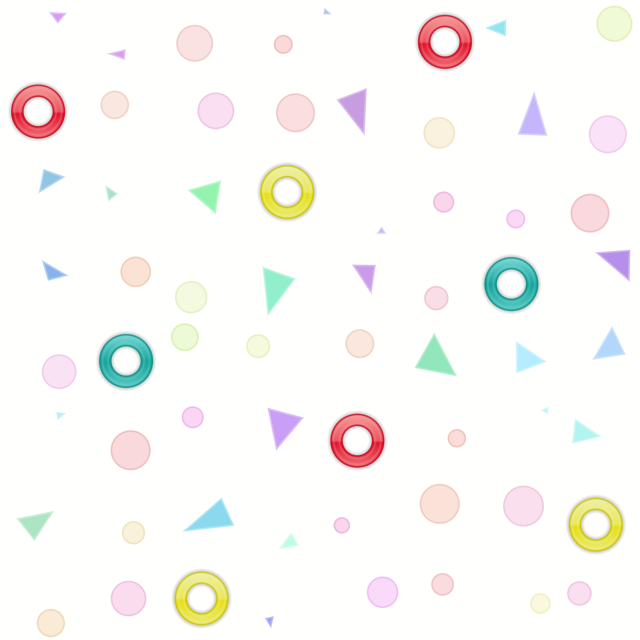
A WebGL 1 fragment shader for this pattern:

```glsl
precision highp float;
uniform vec2 u_resolution;

const float GRID = 8.0;   // cells per canvas height; each cell holds one shape
const float TAU = 6.28319;
const float RING_OUTER = 0.338;
const float RING_INNER = 0.182;
const float STROKE = 0.02;
const vec3 PAPER = vec3(1.0, 1.0, 0.996);

float hash(vec2 cell, float salt) {
  vec2 p = fract((cell + salt * 1.37) * vec2(0.1031, 0.1137) + 0.317);
  p += dot(p, p.yx + 33.33);
  return fract((p.x + p.y) * p.x * 7.13);
}

vec3 hsv(float hue, float sat, float val) {
  vec3 wheel = abs(fract(hue + vec3(0.0, 0.6667, 0.3333)) * 6.0 - 3.0) - 1.0;
  return val * mix(vec3(1.0), clamp(wheel, 0.0, 1.0), sat);
}

// Coverage of a shape with signed distance d, softened over w.
float cover(float d, float w) {
  return 1.0 - smoothstep(-w, w, d);
}

// Half plane beyond the chord of a circle from angle a, spanning gap.
float chord(vec2 p, float r, float a, float gap) {
  float mid = a + 0.5 * gap;
  return dot(p, vec2(cos(mid), sin(mid))) - r * cos(0.5 * gap);
}

// Triangle inscribed in a circle, set by two of its three arcs.
float triangle(vec2 p, float r, float turn, float arcA, float arcB) {
  float d = chord(p, r, turn, arcA);
  d = max(d, chord(p, r, turn + arcA, arcB));
  return max(d, chord(p, r, turn + arcA + arcB, TAU - arcA - arcB));
}

// Random centre that keeps a shape of radius r inside its cell.
vec2 scatter(vec2 cell, float r) {
  vec2 jitter = vec2(hash(cell, 1.0), hash(cell, 2.0)) - 0.5;
  return 0.5 + jitter * 2.0 * (0.48 - r);
}

// Glossy band: pale upper half, deep waist, lighter foot.
vec3 gloss(float height, vec3 deep, vec3 light, float sheen, float w) {
  float upper = mix(sheen, 1.0, clamp(height, 0.0, 1.0));
  float lower = 0.7 * clamp(-height, 0.0, 1.0);
  float split = smoothstep(-w, w, height + 0.04);
  return mix(deep, light, mix(lower, upper, split));
}

vec3 drawRing(vec3 base, vec2 p, float kind, float px) {
  vec3 deep = vec3(0.88, 0.04, 0.15);
  vec3 light = vec3(0.96, 0.62, 0.61);
  float sheen = 0.5;
  if (kind > 1.5) {
    deep = vec3(0.90, 0.87, 0.04);
    light = vec3(0.93, 0.94, 0.66);
  } else if (kind > 0.5) {
    deep = vec3(0.08, 0.64, 0.60);
    light = vec3(0.48, 0.85, 0.84);
    sheen = 0.05;
  }
  float len = length(p);
  float d = max(len - RING_OUTER, RING_INNER - len);
  vec3 body = gloss(p.y / RING_OUTER, deep, light, sheen, 0.05 + px);
  // Bright bevel just inside a dark rim
  float bevel = cover(abs(d + 2.2 * STROKE) - 0.5 * STROKE, px);
  body = mix(body, light, 0.3 * bevel);
  body = mix(body, deep * 0.86, 0.8 * cover(-d - STROKE, px));
  float shadow = 0.16 * (1.0 - smoothstep(0.0, 0.05, d));
  return mix(base * (1.0 - shadow), body, cover(d, px));
}

vec3 drawDisc(vec3 base, vec2 p, float r, float hue, float sat, float px) {
  float d = length(p) - r;
  vec3 fill = hsv(hue, sat, 0.98);
  vec3 rim = hsv(hue, sat * 1.6, 0.94);
  return mix(base, mix(fill, rim, cover(-d - STROKE, px)), cover(d, px));
}

vec3 drawTriangle(vec3 base, float d, vec3 fill, float px) {
  vec3 edge = mix(fill, PAPER, 0.3);
  return mix(base, mix(fill, edge, cover(-d - STROKE, px)), cover(d, px));
}

void main() {
  vec2 grid = gl_FragCoord.xy / u_resolution.y * GRID;
  vec2 cell = floor(grid);
  vec2 local = fract(grid);
  float px = 0.8 * GRID / u_resolution.y;
  float size = hash(cell, 3.0);
  float tint = hash(cell, 4.0);
  float tone = hash(cell, 5.0);
  vec3 color = PAPER;

  // One ring per row and column; the rest are discs and triangles
  if (mod(3.0 * cell.x + cell.y, 8.0) == 6.0) {
    vec2 p = local - scatter(cell, RING_OUTER + STROKE);
    color = drawRing(color, p, mod(cell.x + cell.y, 3.0), px);
  } else if (hash(cell, 6.0) < 0.42) {
    float r = mix(0.10, 0.27, size);
    float hue = mix(-0.2, 0.23, tint);
    color = drawDisc(color, local - scatter(cell, r), r, hue, mix(0.09, 0.15, tone), px);
  } else {
    float r = mix(0.04, 0.34, size);
    float arcA = mix(1.4, 2.6, hash(cell, 7.0));
    float arcB = mix(1.4, 2.6, hash(cell, 8.0));
    float d = triangle(local - scatter(cell, r), r, TAU * hash(cell, 9.0), arcA, arcB);
    vec3 fill = hsv(mix(0.37, 0.79, tint), mix(0.24, 0.44, tone), mix(0.88, 1.0, hash(cell, 10.0)));
    color = drawTriangle(color, d, fill, px);
  }
  gl_FragColor = vec4(color, 1.0);
}
```
